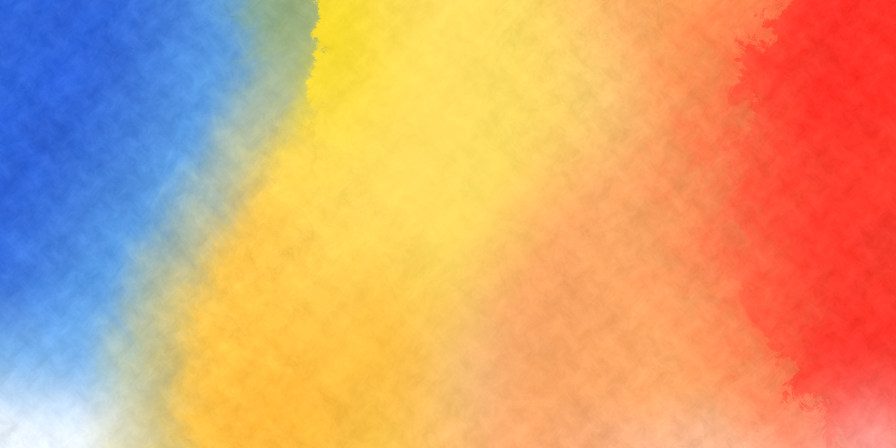
A Shadertoy shader for this background:

```glsl
// Watercolour wash running from blue through yellow and peach to red, on stained paper.
#define BLUE   vec3(0.19, 0.40, 0.86)
#define SKY    vec3(0.37, 0.64, 0.92)
#define MIST   vec3(0.74, 0.78, 0.70)
#define YELLOW vec3(1.00, 0.87, 0.39)
#define AMBER  vec3(1.00, 0.72, 0.23)
#define PEACH  vec3(1.00, 0.66, 0.40)
#define RED    vec3(1.00, 0.20, 0.16)
#define PAPER  vec3(0.92, 0.96, 1.00)
#define EDGE_WOBBLE 0.020
#define STAIN_DEPTH 0.070
#define VEIN_DEPTH 0.030
#define GRAIN_DEPTH 0.042

vec2 hash2(vec2 p) {
    p = vec2(dot(p, vec2(127.1, 311.7)), dot(p, vec2(269.5, 183.3)));
    return fract(sin(p) * 43758.5);
}

// Layered, warped sines: soft pigment clouds around zero
float clouds(vec2 p) {
    float sum = 0.0, amp = 0.5;
    for (int i = 0; i < 6; i++) {
        p += 0.6 * sin(p.yx * 1.3 + float(i) * 2.1);
        sum += amp * sin(p.x) * cos(p.y);
        p = mat2(1.6, 1.2, -1.2, 1.6) * p + 1.7;
        amp *= 0.64;
    }
    return sum;
}

// Cellular noise: gap between the two nearest points, zero on cell borders
float cellGap(vec2 p) {
    vec2 cell = floor(p), local = fract(p);
    float nearest = 8.0, second = 8.0;
    for (int y = -1; y <= 1; y++)
    for (int x = -1; x <= 1; x++) {
        vec2 offset = vec2(x, y);
        float d = length(offset + hash2(cell + offset) - local);
        second = min(second, max(nearest, d));
        nearest = min(nearest, d);
    }
    return second - nearest;
}

// Soft elliptical weight for a pool of pigment
float pool(vec2 p, vec2 center, vec2 radius) {
    vec2 d = (p - center) / radius;
    return exp(-dot(d, d));
}

void mainImage(out vec4 fragColor, in vec2 fragCoord) {
    vec2 uv = fragCoord / iResolution.xy;
    vec2 p = vec2(uv.x * iResolution.x / iResolution.y, uv.y);
    float broad = clouds(p * 5.0 + 3.0);
    float fine = clouds(p * 24.0 + 8.0);
    float crumbs = clouds(p * 46.0 + 5.0);
    float wobble = EDGE_WOBBLE * (0.7 * broad + 0.4 * fine);
    vec2 q = uv + vec2(wobble, 1.5 * wobble);

    // Curved borders between the bands
    float blueEdge = 0.165 + 0.18 * smoothstep(0.15, 1.05, uv.y);
    float peachEdge = 0.475 + 0.165 * smoothstep(0.10, 0.80, uv.y);
    float redEdge = 0.81 + 0.36 * (uv.y - 0.6) * (uv.y - 0.6);
    float blueDist = q.x - blueEdge;

    // Blue side, paler toward its border and fading to paper at the foot
    vec3 blue = mix(BLUE, SKY, smoothstep(-0.26, -0.04, blueDist));
    blue = mix(blue, SKY + vec3(0.12, 0.08, 0.03), smoothstep(0.40, 0.17, q.y));
    blue = mix(blue, PAPER, smoothstep(0.22, 0.02, q.y));

    // Yellow centre with amber pools
    vec3 yellow = YELLOW;
    yellow = mix(yellow, AMBER, 0.95 * pool(q, vec2(0.31, 0.08), vec2(0.15, 0.30)));
    yellow = mix(yellow, AMBER, 0.50 * pool(q, vec2(0.25, 0.48), vec2(0.11, 0.22)));
    yellow = mix(yellow, AMBER, 0.50 * pool(q, vec2(0.43, 0.24), vec2(0.05, 0.20)));
    yellow = mix(yellow, vec3(0.98, 0.87, 0.15), 0.85 * pool(q, vec2(0.36, 0.93), vec2(0.08, 0.22)));

    // Peach band, paler at the upper left and the foot
    vec3 peach = mix(PEACH, vec3(1.0, 0.62, 0.32), 0.6 * pool(q, vec2(0.75, 0.95), vec2(0.10, 0.25)));
    peach = mix(peach, vec3(1.0, 0.80, 0.48), 0.85 * pool(q, vec2(0.65, 0.82), vec2(0.07, 0.20)));
    peach = mix(peach, vec3(0.98, 0.75, 0.50), 0.8 * pool(q, vec2(0.51, 0.14), vec2(0.06, 0.22)));
    peach = mix(peach, vec3(1.0, 0.76, 0.64), 0.7 * pool(q, vec2(0.80, 0.0), vec2(0.16, 0.10)));

    // Misty mix between blue and yellow, thinner low down
    vec3 color = mix(blue, yellow, smoothstep(-0.085, 0.065, blueDist));
    float mist = exp(-pow(blueDist / 0.04 + 0.3, 2.0));
    color = mix(color, MIST, mix(0.35, 0.55, uv.y) * mist);
    color = mix(color, vec3(0.55, 0.64, 0.40), 0.65 * pool(q, vec2(0.32, 1.0), vec2(0.05, 0.17)));
    color = mix(color, vec3(0.64, 0.64, 0.48), 0.35 * pool(q, vec2(0.185, 0.15), vec2(0.03, 0.28)));

    // Torn yellow lip near the top
    float lip = smoothstep(-0.004, 0.005, q.x + 0.012 * fine + 0.012 * crumbs - 0.354);
    color = mix(color, yellow, lip * smoothstep(0.60, 0.80, uv.y));
    color = mix(color, peach, smoothstep(-0.075, 0.08, q.x - peachEdge));

    // Red side: a wide bleed with a crumbling edge, strongest at both ends
    float redDist = q.x - redEdge;
    float bleed = smoothstep(-0.14, 0.13, redDist + 0.02 * fine);
    float ragged = smoothstep(-0.005, 0.008, redDist + 0.022 * fine + 0.028 * crumbs);
    float ends = smoothstep(0.12, 0.42, abs(uv.y - 0.5));
    color = mix(color, RED, clamp(0.86 * bleed + mix(0.06, 0.26, ends) * ragged, 0.0, 1.0));
    color = mix(color, vec3(1.0, 0.70, 0.66), 0.8 * pool(q, vec2(0.98, 0.0), vec2(0.07, 0.15)));

    // Overlapping washes with crisp rims
    float wash = smoothstep(-0.02, 0.02, clouds(p * 3.1 + 6.0) - 0.1);
    wash += smoothstep(-0.03, 0.03, clouds(p * 6.3 + 1.0) - 0.2) - 0.9;

    // Dried stains, thin veins and paper grain
    vec2 warp = 0.35 * vec2(broad, fine);
    float vein = 1.0 - smoothstep(0.0, 0.07, cellGap(p * 7.0 + warp));
    vein += 0.7 - 0.7 * smoothstep(0.0, 0.09, cellGap(p * 17.0 + 1.6 * warp));
    float veinMask = smoothstep(-0.1, 0.5, clouds(p * 4.0 + 11.0));
    float calm = mix(1.0, 0.4, pool(uv, vec2(0.46, 0.6), vec2(0.17, 0.6)));
    float stain = STAIN_DEPTH * (0.4 * broad + 0.5 * fine + 0.25 * wash);
    color *= 1.0 + calm * (stain - VEIN_DEPTH * vein * veinMask);
    color += calm * GRAIN_DEPTH * (0.5 * crumbs + 0.7 * clouds(p * 80.0));
    fragColor = vec4(clamp(color, 0.0, 1.0), 1.0);
}
```
